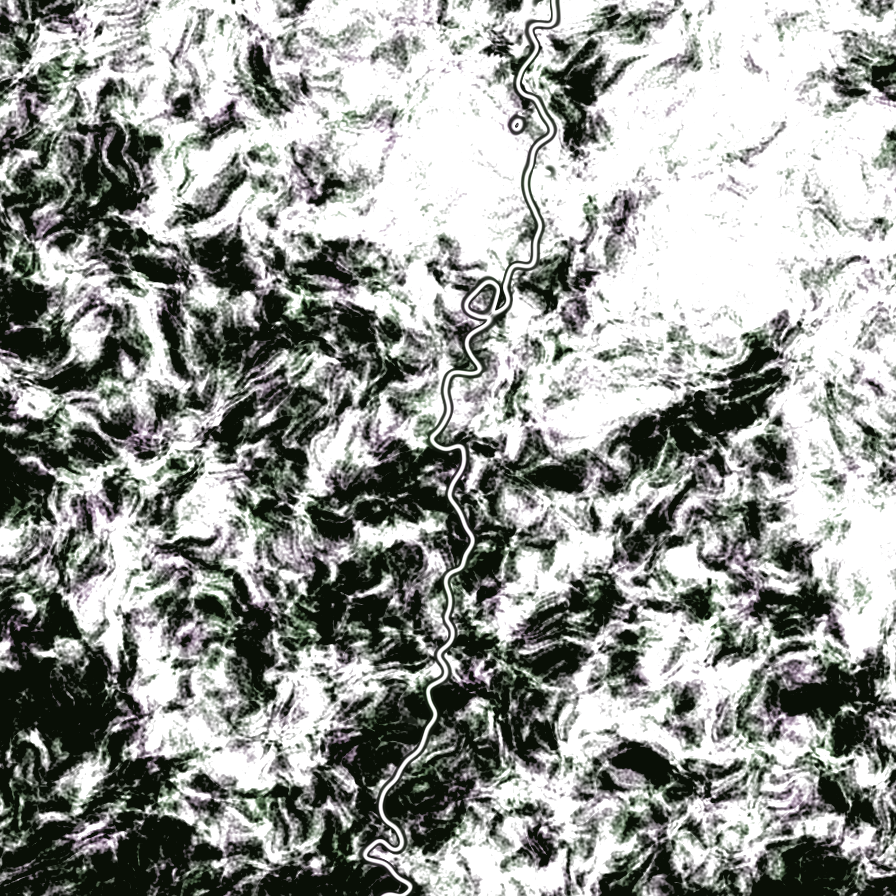
Give the GLSL for this texture, as a WebGL 1 fragment shader.

```glsl
precision highp float;
// Harsh black and white aerial terrain: pale plains, dark uplands with branching veins,
// and a looping river. Regional tone, ridged noise and fine noise are summed,
// then clipped hard so that the extremes burn out to white and near black.

uniform vec2 u_resolution;

const vec3 DARK_GREEN = vec3(0.035, 0.060, 0.025);
const vec3 WHITE = vec3(1.0);
const vec3 TINT = vec3(0.022, -0.010, 0.026);    // violet to green drift in mid tones

const float MEAN_TONE = 0.56;
const vec2 TONE_SLOPE = vec2(0.65, 0.28);        // brighter to the right and the top
const vec2 PLAIN_CENTRE = vec2(0.62, 0.84);
const vec2 UPLAND_CENTRE = vec2(0.96, 0.04);
const float BLOB_TIGHTNESS = 14.0;
const float PATCH_SCALE = 4.5;
const float PATCH_GAIN = 0.22;
const float VEIN_SCALE = 9.0;
const float VEIN_GAIN = 0.68;
const float SPECK_SCALE = 30.0;
const float SPECK_GAIN = 0.165;
const float GRAIN_SCALE = 250.0;
const float GRAIN_GAIN = 0.12;

const float RIVER_CORE = 0.0022;                 // half widths
const float RIVER_BANK = 0.0056;
const float RIVER_EDGE = 0.0012;
const float MEANDER_SCALE = 26.0;
const float MEANDER_SIZE = 0.013;

const mat2 TURN = mat2(0.80, 0.60, -0.60, 0.80);
const mat2 GRAIN_AXES = mat2(0.85, -0.52, 0.52, 0.85);

// Random vector in -1..1 for each lattice point
vec2 hashVector(vec2 cell) {
  vec3 h = fract(cell.xyx * vec3(0.1031, 0.1030, 0.0973));
  h += dot(h, h.yzx + 33.33);
  return 2.0 * fract((h.xx + h.yz) * h.zy) - 1.0;
}

// Gradient noise, scaled to roughly unit deviation
float noise(vec2 p) {
  vec2 i = floor(p);
  vec2 f = p - i;
  vec2 w = f * f * f * (f * (f * 6.0 - 15.0) + 10.0);
  float a = dot(hashVector(i), f);
  float b = dot(hashVector(i + vec2(1.0, 0.0)), f - vec2(1.0, 0.0));
  float c = dot(hashVector(i + vec2(0.0, 1.0)), f - vec2(0.0, 1.0));
  float d = dot(hashVector(i + 1.0), f - 1.0);
  return 5.7 * mix(mix(a, b, w.x), mix(c, d, w.x), w.y);
}

vec2 warp(vec2 p, float scale) {
  return vec2(noise(p * scale + 17.3), noise(p * scale + 71.9));
}

float blob(vec2 p, vec2 centre) {
  vec2 d = p - centre;
  return exp(-BLOB_TIGHTNESS * dot(d, d));
}

// Broad light and dark country with ragged outlines
float regionTone(vec2 p) {
  float tone = dot(p - 0.5, TONE_SLOPE);
  tone += 0.5 * blob(p, PLAIN_CENTRE) - 0.4 * blob(p, UPLAND_CENTRE);
  vec2 q = p * PATCH_SCALE + 5.7;
  return tone + PATCH_GAIN * (noise(q) + 0.6 * noise(TURN * q * 2.1 + 9.4));
}

// Thin bright branching lines between dark basins, averaging zero
float veins(vec2 p) {
  vec2 q = GRAIN_AXES * p * vec2(1.0) * VEIN_SCALE;
  q.x *= 0.78;
  float sum = 0.0;
  float gain = VEIN_GAIN;
  for (int k = 0; k < 3; k++) {
    sum += gain * (0.83 - sqrt(abs(noise(q)) + 0.006));
    q = TURN * q * 2.25 + 13.7;
    gain *= 0.84;
  }
  return sum;
}

float specks(vec2 p) {
  vec2 q = p * SPECK_SCALE + 41.3;
  float sum = 0.0;
  for (int k = 0; k < 3; k++) {
    sum += SPECK_GAIN * noise(q);
    q = TURN * q * 2.1 + 23.1;
  }
  return sum;
}

// Signed offset from the winding course
float riverOffset(vec2 p) {
  float course = 0.42 + 0.20 * p.y + 0.02 * noise(p * 3.0 + 2.6);
  return p.x - course - MEANDER_SIZE * noise(p * MEANDER_SCALE + 8.2);
}

float riverDistance(vec2 p) {
  vec2 e = vec2(0.001, 0.0);
  float d = riverOffset(p);
  vec2 slope = vec2(riverOffset(p + e.xy) - d, riverOffset(p + e.yx) - d) / e.x;
  return abs(d) / max(length(slope), 0.35);
}

void main() {
  vec2 p = gl_FragCoord.xy / min(u_resolution.x, u_resolution.y);
  vec2 bent = p + 0.012 * warp(p, 7.0) + 0.004 * warp(p, 28.0);

  // Terrain: detail calms down on the bright plains
  float region = regionTone(bent);
  float calm = mix(1.12, 0.72, smoothstep(0.1, 0.7, region));
  float tone = MEAN_TONE + region + calm * (veins(bent) + specks(bent));
  tone += GRAIN_GAIN * noise(TURN * p * GRAIN_SCALE);

  // River: pale water between dark banks
  float d = riverDistance(p);
  float bank = 1.0 - smoothstep(RIVER_BANK - RIVER_EDGE, RIVER_BANK + RIVER_EDGE, d);
  float water = 1.0 - smoothstep(RIVER_CORE - RIVER_EDGE, RIVER_CORE + RIVER_EDGE, d);
  tone = mix(clamp(tone, 0.0, 1.0), 0.05, 0.88 * bank);
  tone = mix(tone, 1.0, water);

  // Colour
  vec3 colour = mix(DARK_GREEN, WHITE, tone);
  colour += TINT * noise(p * 22.0 + 3.1) * 4.0 * tone * (1.0 - tone);
  gl_FragColor = vec4(clamp(colour, 0.0, 1.0), 1.0);
}
```
